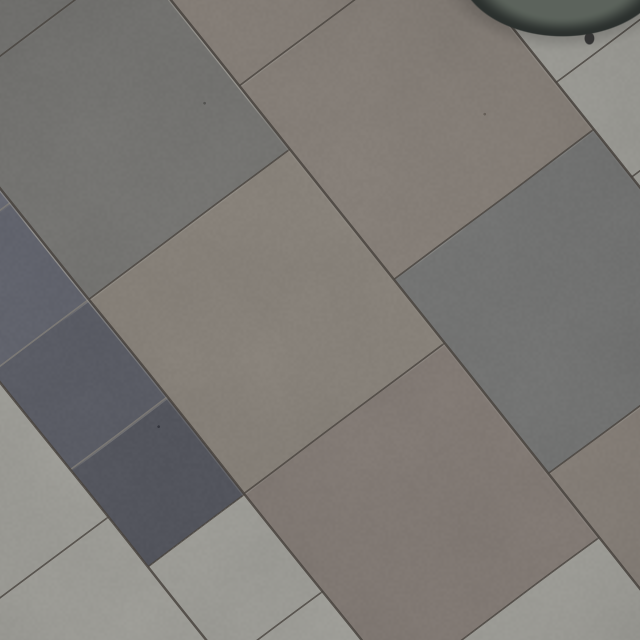
Write a three.js fragment shader that draws this texture.

```glsl
// Diagonal floor of large staggered stone tiles with a dark small-tile strip and pale borders.
varying vec2 vUv;

const vec3 WARM = vec3(0.515, 0.492, 0.462);
const vec3 ROSE = vec3(0.505, 0.474, 0.452);
const vec3 GREY = vec3(0.448, 0.446, 0.436);
const vec3 PALE = vec3(0.600, 0.598, 0.576);
const vec3 SLATE = vec3(0.350, 0.358, 0.392);
const vec3 GROUT_DARK = vec3(0.285, 0.265, 0.245);
const vec3 GROUT_LIGHT = vec3(0.620, 0.610, 0.585);

// Long joints, measured across the diagonal.
const float EDGE_STRIP = -0.3716;
const float EDGE_LEFT = -0.1822;
const float EDGE_MID = 0.2097;
const float EDGE_RIGHT = 0.5996;
const float LARGE = 0.3875;
const float SMALL = 0.1945;

float hash(vec2 p) {
  vec3 q = fract(vec3(p.xyx) * 0.1031);
  q += dot(q, q.yzx + 33.33);
  return fract((q.x + q.y) * q.z);
}

float noise(vec2 p) {
  vec2 i = floor(p);
  vec2 f = fract(p);
  f = f * f * (3.0 - 2.0 * f);
  return mix(mix(hash(i), hash(i + vec2(1.0, 0.0)), f.x),
             mix(hash(i + vec2(0.0, 1.0)), hash(i + vec2(1.0, 1.0)), f.x), f.y);
}

float fbm(vec2 p) {
  float sum = 0.0;
  float amp = 0.5;
  for (int i = 0; i < 4; i++) {
    sum += amp * noise(p);
    p = p * 2.03 + 17.1;
    amp *= 0.5;
  }
  return sum;
}

// Soft line centred on d = 0.
float line(float d, float halfWidth) {
  return 1.0 - smoothstep(halfWidth - 0.0009, halfWidth + 0.0009, abs(d));
}

// Column index plus the start and length of its tiles: (column, offset, period).
vec3 columnLayout(float across) {
  if (across < EDGE_STRIP) return vec3(-2.0, 0.7479, LARGE);
  if (across < EDGE_LEFT) return vec3(-1.0, 0.4583, SMALL);
  if (across < EDGE_MID) return vec3(0.0, 0.4583, LARGE);
  if (across < EDGE_RIGHT) return vec3(1.0, 0.3313, LARGE);
  return vec3(2.0, 0.6250, 0.1890);
}

vec3 tileColor(float column, float row) {
  vec3 c = PALE;
  if (column == -1.0 && row < 2.0) c = SLATE * (1.0 - 0.075 * row);
  if (column == 0.0 && row < 2.0) c = row < 0.0 ? GREY : mix(WARM, ROSE, row);
  if (column == 1.0) c = row == 1.0 ? GREY * vec3(0.975, 0.985, 1.0) : mix(WARM, ROSE, 0.45);
  return c * (0.985 + 0.03 * hash(vec2(column, row) + 7.0));
}

// Signed offset to the nearest long joint.
float longJoint(float across) {
  float d = across - EDGE_STRIP;
  float b = across - EDGE_LEFT;
  float m = across - EDGE_MID;
  float r = across - EDGE_RIGHT;
  d = abs(b) < abs(d) ? b : d;
  d = abs(m) < abs(d) ? m : d;
  return abs(r) < abs(d) ? r : d;
}

// Rare dark specks, one per chosen cell.
float specks(vec2 p) {
  vec2 cell = floor(p * 14.0);
  vec2 centre = 0.25 + 0.5 * vec2(hash(cell + 3.0), hash(cell + 9.0));
  float d = length(fract(p * 14.0) - centre) / 14.0;
  return step(0.975, hash(cell)) * (1.0 - smoothstep(0.0012, 0.0030, d));
}

void main() {
  vec2 p = vec2(vUv.x, 1.0 - vUv.y);
  float across = dot(p, vec2(0.782, -0.623)) + 0.0025 * (noise(p * 5.0) - 0.5);
  float along = dot(p, vec2(0.6, 0.8)) + 0.0020 * (noise(p * 6.0 + 40.0) - 0.5);

  // Tiles with cloudy stone and fine grain
  vec3 layout_ = columnLayout(across);
  float t = (along - layout_.y) / layout_.z;
  float row = floor(t);
  vec3 color = tileColor(layout_.x, row);
  color *= 1.0 + 0.07 * (fbm(p * 7.0 + row * 5.0) - 0.47);
  color += 0.014 * (noise(p * 230.0) - 0.5);
  color -= 0.12 * specks(p);

  // Joints: a dark groove beside a worn, lighter edge
  float cross_ = (t - floor(t + 0.5)) * layout_.z;
  float along_ = longJoint(across);
  float wear = smoothstep(0.30, 0.70, noise(p * 9.0 + 21.0));
  float slate = layout_.x == -1.0 && t < 1.5 ? 1.0 : 0.0;
  float upper = 1.0 - smoothstep(0.30, 0.75, along);
  color = mix(color, GROUT_LIGHT, line(cross_ - 0.0022, 0.0010) * 0.35 * wear);
  color = mix(color, mix(GROUT_DARK, GROUT_LIGHT, 0.65 * slate), line(cross_, 0.0013) * 0.8);
  color = mix(color, GROUT_LIGHT, line(along_ + 0.0026, 0.0013) * (0.2 + 0.55 * upper) * (0.4 + 0.6 * wear));
  color = mix(color, GROUT_DARK, line(along_, 0.0019) * 0.85);

  // Broad light falloff
  color *= 1.015 - 0.07 * smoothstep(0.35, 0.95, length(p - vec2(0.45, 0.58)));

  // Rounded dark object at the top edge, with a small foot
  vec2 q = (p - vec2(0.879, -0.052)) / vec2(0.163, 0.109);
  float r = length(q);
  float foot = length((p - vec2(0.921, 0.060)) / vec2(0.8, 1.0));
  vec3 bodyColor = mix(vec3(0.36, 0.39, 0.36), vec3(0.17, 0.19, 0.18), smoothstep(0.72, 0.97, r));
  color *= 1.0 - 0.15 * (1.0 - smoothstep(0.95, 1.25, r));
  color = mix(color, vec3(0.20), 1.0 - smoothstep(0.008, 0.011, foot));
  color = mix(color, bodyColor, 1.0 - smoothstep(0.985, 1.01, r));

  gl_FragColor = vec4(color, 1.0);
}
```
